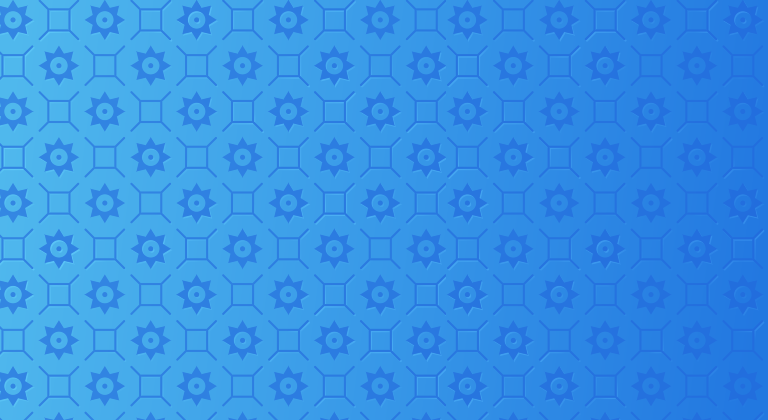
A Shadertoy shader for this pattern:

```glsl
const float PI = 3.14159265;

float segmentDistance(vec2 p, vec2 a, vec2 b) {
    vec2 ab = b - a;
    return length(p - a - ab * clamp(dot(p - a, ab) / dot(ab, ab), 0.0, 1.0));
}

// Fold the plane into one half-point, then measure to its straight edge
float starDistance(vec2 p, float points, float tipRadius, float valleyRadius) {
    float sector = 2.0 * PI / points;
    float angle = abs(mod(atan(p.y, p.x) + 0.5 * sector, sector) - 0.5 * sector);
    vec2 q = length(p) * vec2(cos(angle), sin(angle));
    vec2 tip = vec2(tipRadius, 0.0);
    vec2 valley = valleyRadius * vec2(cos(0.5 * sector), sin(0.5 * sector));
    vec2 edge = normalize(valley - tip);
    return dot(q - tip, vec2(edge.y, -edge.x));
}

// Eight-pointed sun with a round opening and a central dot
float sunDistance(vec2 p) {
    float r = length(p);
    float rays = max(starDistance(p, 8.0, 0.44, 0.285), 0.19 - r);
    return min(rays, r - 0.055);
}

// Outlined square with a spoke leaving each corner
float spokedSquareDistance(vec2 p, float halfSize, float spokeEnd, float halfWidth) {
    vec2 q = abs(p);
    float outline = abs(max(q.x, q.y) - halfSize);
    float spoke = segmentDistance(q, vec2(halfSize), vec2(spokeEnd));
    return min(outline, spoke) - halfWidth;
}

// Suns and squares alternate like a checkerboard
float motifDistance(vec2 grid) {
    vec2 cell = floor(grid + 0.5);
    vec2 p = grid - cell;
    bool isSun = mod(cell.x + cell.y, 2.0) < 0.5;
    return isSun ? sunDistance(p) : spokedSquareDistance(p, 0.23, 0.42, 0.023);
}

float coverage(float d, float pixel) {
    return 1.0 - smoothstep(-0.6 * pixel, 0.6 * pixel, d);
}

float layeredSines(vec2 p) {
    float sum = 0.0;
    float amplitude = 0.5;
    for (int i = 0; i < 4; i++) {
        sum += amplitude * sin(p.x + 1.7 * sin(p.y)) * cos(p.y - 0.6 * p.x);
        p = mat2(0.8, 0.6, -0.6, 0.8) * p * 1.9 + 2.3;
        amplitude *= 0.5;
    }
    return 0.5 + 0.5 * sum;
}

vec3 skyGradient(float t) {
    vec3 cyan = vec3(0.31, 0.72, 0.93);
    vec3 azure = vec3(0.22, 0.60, 0.91);
    vec3 cobalt = vec3(0.135, 0.47, 0.88);
    return t < 0.5 ? mix(cyan, azure, t * 2.0) : mix(azure, cobalt, t * 2.0 - 1.0);
}

void mainImage(out vec4 fragColor, in vec2 fragCoord) {
    vec2 uv = fragCoord / iResolution.xy;
    vec2 pos = vec2(fragCoord.x, iResolution.y - fragCoord.y) / iResolution.y;

    // The right-hand sheet is pulled slightly left at the seam
    float seam = 1.063;
    float sheetShift = 0.0112;
    pos.x += sheetShift * step(seam, pos.x);

    vec2 pitch = vec2(0.1093, 0.1090);
    vec2 grid = (pos - vec2(0.031, 0.0474)) / pitch;
    float pixel = 1.0 / (iResolution.y * pitch.y);

    // Backdrop, tilted a little off horizontal
    float t = clamp(uv.x + 0.07 * (0.5 - uv.y), 0.0, 1.0);
    vec3 color = skyGradient(t);

    // Faint worn highlight beside the printed edges
    float ink = coverage(motifDistance(grid), pixel);
    float rim = coverage(motifDistance(grid - vec2(0.025, 0.03)), pixel) * (1.0 - ink);
    float wear = layeredSines(grid * 1.3);
    color += vec3(0.06, 0.07, 0.04) * rim * smoothstep(0.35, 0.8, wear);

    // Translucent ink
    vec3 inkColor = vec3(0.13, 0.40, 0.86);
    color = mix(color, inkColor, ink * mix(0.54, 0.66, wear));

    fragColor = vec4(color, 1.0);
}
```
